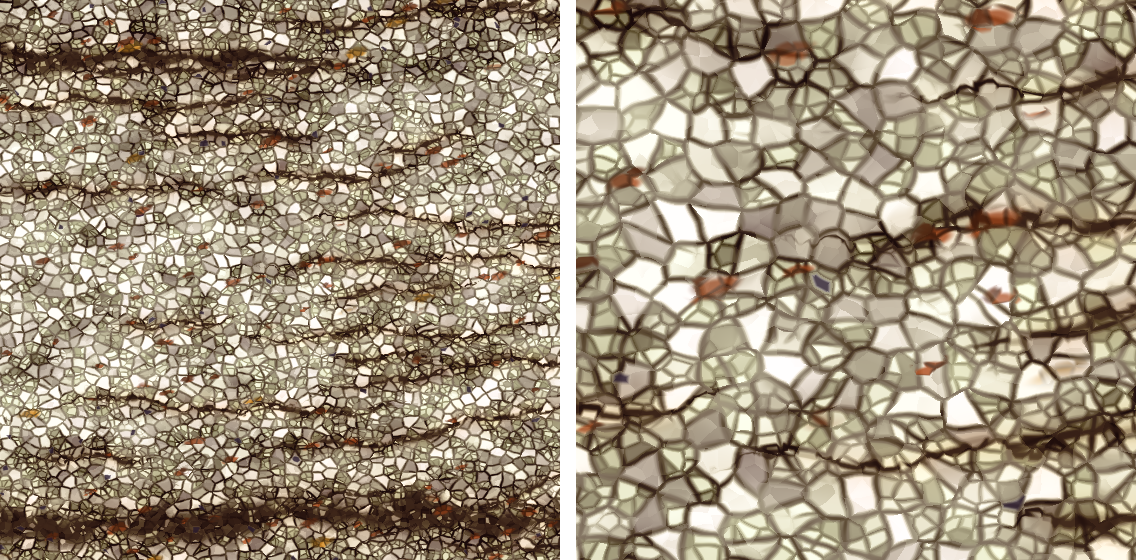
Left, the full canvas; right, a detail of the centre.
This texture is drawn by a WebGL 2 fragment shader. Its source:

```glsl
#version 300 es
precision highp float;

uniform vec2 u_resolution;
out vec4 fragColor;

// Tones from opaque seam to clear grain, with their places on the ramp
const vec3 TONES[8] = vec3[8](
  vec3(0.10, 0.04, 0.04), vec3(0.23, 0.15, 0.11), vec3(0.36, 0.29, 0.20),
  vec3(0.51, 0.45, 0.38), vec3(0.64, 0.60, 0.51), vec3(0.78, 0.75, 0.65),
  vec3(0.93, 0.91, 0.83), vec3(1.00, 1.00, 0.96));
const float STOPS[8] = float[8](-0.12, 0.05, 0.165, 0.32, 0.515, 0.71, 0.90, 1.15);
const vec3 RUST = vec3(0.60, 0.26, 0.10);
const vec3 AMBER = vec3(0.74, 0.48, 0.12);
const vec3 VIOLET = vec3(0.15, 0.09, 0.17);

const vec2 GRAIN_SCALE = vec2(47.0, 55.0);   // grains per canvas
const vec2 CHIP_SCALE = vec2(84.0, 100.0);   // small fragments per canvas
const vec2 PATCH_SCALE = vec2(10.0, 19.0);   // cloudy patches per canvas
const vec2 FLAKE_SCALE = vec2(16.0, 38.0);   // flake sites per canvas
const float FLAKE_SHARE = 0.05;
const float FLAKE_TILT = 0.22;
const float RIM_WIDTH = 0.19;                // in grain cells
const float SEAM_JITTER = 0.009;
const int SEAM_COUNT = 24;
const float SEAM_WIDTH = 0.0125;
const vec2 LOWER_BAND = vec2(0.62, 0.075);
const vec2 UPPER_BAND = vec2(0.12, 0.905);

vec2 hash2(vec2 p) {
  vec3 q = fract(p.xyx * vec3(0.1031, 0.1030, 0.0973));
  q += dot(q, q.yzx + 33.33);
  return fract((q.xx + q.yz) * q.zy);
}

// Cellular noise: cell id, distance to the border, distance to the centre
vec4 cells(vec2 p) {
  vec2 base = floor(p), id = base, near = vec2(9.0), next = vec2(9.0);
  for (int j = -1; j <= 1; j++) {
    for (int i = -1; i <= 1; i++) {
      vec2 cell = base + vec2(i, j);
      vec2 r = cell + 0.05 + 0.9 * hash2(cell) - p;
      if (dot(r, r) < dot(near, near)) {
        next = near;
        near = r;
        id = cell;
      } else if (dot(r, r) < dot(next, next)) {
        next = r;
      }
    }
  }
  float border = dot(0.5 * (near + next), normalize(next - near));
  return vec4(id, border, length(near));
}

// Layered sines, about -1 to 1
float drift(vec2 p) {
  return 0.5 * sin(p.x * 7.0 + 2.0 * sin(p.y * 9.0))
       + 0.3 * sin(p.y * 19.0 - p.x * 11.0 + 1.3)
       + 0.2 * sin(p.x * 31.0 + p.y * 37.0);
}

// Wavy tapering seam of uneven width: dark core and stained surroundings
vec2 seam(vec2 p, vec2 centre, float halfLength, float slope, float width, float seed) {
  float x = p.x - centre.x;
  float bend = 0.011 * sin(9.0 * x + seed) + 0.007 * sin(23.0 * x + 2.3 * seed)
             + 0.004 * sin(57.0 * x + 4.1 * seed);
  float taper = 1.0 - smoothstep(0.4, 1.0, abs(x) / halfLength);
  float swell = 0.75 + 0.32 * sin(17.0 * x + 3.0 * seed) + 0.28 * sin(41.0 * x + 1.7 * seed)
              + 0.16 * sin(97.0 * x + 5.0 * seed);
  float w = width * taper * max(swell, 0.08);
  float off = abs(p.y - centre.y - slope * x - bend);
  float core = (1.0 - smoothstep(0.3 * w, 1.1 * w + 0.002, off)) * smoothstep(0.0, 0.3, taper);
  return vec2(core, taper * exp(-off / (1.1 * width + 0.010)));
}

vec2 allSeams(vec2 p) {
  vec2 s = seam(p, LOWER_BAND, 1.3, 0.02, 0.040, 1.88);
  s = max(s, seam(p, UPPER_BAND, 0.55, -0.06, 0.020, 5.0));
  for (int i = 0; i < SEAM_COUNT; i++) {
    vec2 a = hash2(vec2(i, 17)), b = hash2(vec2(i, 43));
    vec2 centre = vec2(a.x, (float(i) + a.y) / float(SEAM_COUNT));
    float strength = mix(0.35, 1.0, abs(2.0 * centre.y - 1.0)) * (0.4 + 0.8 * b.x * b.x);
    s = max(s, seam(p, centre, mix(0.1, 0.42, b.y), mix(-0.1, 0.28, fract(7.0 * b.x)),
                    SEAM_WIDTH * strength, 40.0 * a.x));
  }
  return s;
}

vec3 toneRamp(float t) {
  vec3 c = TONES[0];
  for (int i = 1; i < 8; i++) c = mix(c, TONES[i], smoothstep(STOPS[i - 1], STOPS[i], t));
  return c;
}

void main() {
  vec2 p = gl_FragCoord.xy / u_resolution.y;
  vec2 q = p + 0.004 * vec2(drift(p * 3.0), drift(p.yx * 3.0 + 4.0));
  q += 0.0005 * sin(p.yx * vec2(310.0, 270.0) + 3.0 * sin(p * 83.0));

  // Cell patterns and their own random values
  vec4 grain = cells(q * GRAIN_SCALE);
  vec4 chip = cells(q * CHIP_SCALE + 31.0);
  vec2 g = hash2(grain.xy + 71.0), c = hash2(chip.xy + 23.0);
  float inside = smoothstep(0.0, RIM_WIDTH, grain.z);
  float chipInside = smoothstep(0.0, 0.24, chip.z);

  // Seams wind between the grains
  vec2 ragged = SEAM_JITTER * (g.yx - 0.5) * inside + 0.006 * (c.yx - 0.5) * chipInside;
  vec2 s = allSeams(p + ragged);

  // Whole grains, or clusters of chips in patches and along seams
  float rim = 0.19 + 0.12 * drift(p * 9.0) + 0.26 * (c.x - 0.5);
  float body = mix(0.50, 1.18, g.x) + 0.16 * (c.y - 0.5);
  float chipTone = mix(rim + 0.08, mix(0.40, 1.10, c.y), chipInside);
  float broken = smoothstep(0.45, 0.6, g.y + 0.25 * drift(p * 3.7 + 2.0) + 0.3 * s.y);
  float t = mix(rim, mix(body, chipTone, 0.85 * broken), inside);

  // Cloudy patches, darker toward the banded edges
  vec4 cloud = cells((q + ragged - vec2(0.0, 0.15 * p.x)) * PATCH_SCALE + 7.0);
  t += 0.42 * (hash2(cloud.xy + 5.0).x - 0.55) * smoothstep(0.0, 0.35, cloud.z);
  t += 0.06 * drift(p * 1.3) + 0.06 * drift(p * vec2(2.3, 4.1) + 5.0);
  t += 0.09 - 0.15 * smoothstep(0.12, 0.5, abs(p.y - 0.5));

  float core = s.x * (1.0 - 0.65 * step(0.86, c.y) * chipInside);
  t = mix(t - 0.27 * s.y, 0.18 * c.x - 0.09 + 0.04 * inside, core);
  vec3 colour = toneRamp(t);
  colour += (g.y - 0.5) * vec3(-0.03, 0.01, -0.08) * inside * (1.0 - core);
  colour = mix(colour, colour * vec3(1.06, 0.93, 0.78), 0.6 * s.y);

  // Rusty and amber flakes, commoner beside seams
  vec2 tilted = vec2(p.x, p.y - FLAKE_TILT * p.x) + 0.007 * (c - 0.5) * chipInside;
  vec4 flake = cells(tilted * FLAKE_SCALE);
  vec2 f = hash2(flake.xy + 11.0);
  float radius = mix(0.18, 0.42, f.y * f.y);
  float shape = 1.0 - smoothstep(radius * 0.5, radius, flake.w);
  shape *= 1.0 - smoothstep(0.0, 0.06, f.x - FLAKE_SHARE - 0.32 * s.y);
  vec3 stain = mix(RUST, AMBER, step(0.9, f.y)) * mix(0.5, 1.15, c.y * chipInside);
  colour = mix(colour, stain, 0.8 * shape);

  // Scattered opaque specks
  float speck = step(0.993, c.x) * smoothstep(0.0, 0.3, chip.z);
  colour = mix(colour, VIOLET, 0.8 * speck);

  fragColor = vec4(clamp(colour, 0.0, 1.0), 1.0);
}
```
